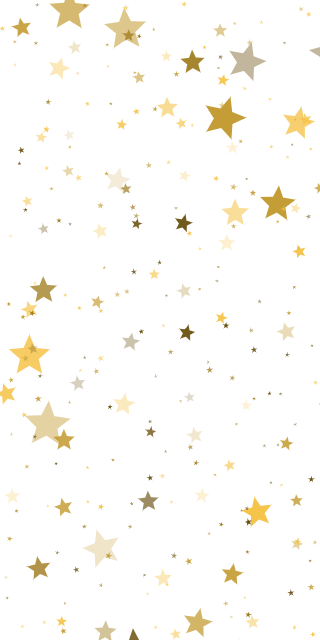
Give the GLSL for this pattern, as a Shadertoy shader.

```glsl
// Translucent gold five-pointed stars scattered over white.
// Three jittered grids (large, medium, tiny) are composited in turn; each cell
// may hold one star with hashed place, size, tilt, pigment and opacity.

const float PI = 3.14159;

const vec3 PIGMENTS[4] = vec3[4](
    vec3(0.40, 0.30, 0.04),   // dark bronze
    vec3(0.60, 0.45, 0.06),   // old gold
    vec3(0.77, 0.61, 0.20),   // amber
    vec3(0.96, 0.76, 0.27));  // light yellow

// Four random values per grid cell
vec4 hash4(vec2 cell) {
    vec4 p = fract(cell.xyxy * vec4(0.1031, 0.1030, 0.0973, 0.1099));
    p += dot(p, p.wzxy + 33.33);
    return fract((p.xxyz + p.yzzw) * p.zywx);
}

// Signed distance to the edge lines of a five-pointed star
float starDistance(vec2 p, float radius, float tilt) {
    float sector = 2.0 * PI / 5.0;
    float angle = atan(p.x, p.y) + tilt;
    angle = abs(mod(angle + 0.5 * sector, sector) - 0.5 * sector);
    vec2 folded = length(p) * vec2(sin(angle), cos(angle));
    vec2 notch = 0.46 * vec2(sin(PI / 5.0), cos(PI / 5.0));
    vec2 edge = notch - vec2(0.0, 1.0);
    return dot(folded - vec2(0.0, radius), normalize(vec2(-edge.y, edge.x)));
}

// Paint one grid of stars over the colour below
vec3 starLayer(vec3 color, vec2 uv, float cellSize, float density,
               vec2 radii, vec2 opacities, float seed) {
    float pixel = 1.0 / iResolution.x;
    vec2 home = floor(uv / cellSize);
    for (int y = -1; y <= 1; y++) {
        for (int x = -1; x <= 1; x++) {
            vec2 cell = home + vec2(x, y);
            vec4 place = hash4(cell + seed);
            vec4 look = hash4(cell + seed + 71.0);
            if (place.w > density) continue;

            vec2 center = (cell + 0.5 + 0.9 * (place.xy - 0.5)) * cellSize;
            float radius = mix(radii.x, radii.y, place.z * place.z);
            float tilt = 0.6 * (look.x - 0.5);
            float d = starDistance(uv - center, radius, tilt);

            float coverage = clamp(0.5 - d / pixel, 0.0, 1.0);
            float opacity = mix(opacities.x, opacities.y, look.y);
            vec3 pigment = PIGMENTS[int(min(look.z * 4.0, 3.0))];
            color = mix(color, pigment, coverage * opacity);
        }
    }
    return color;
}

void mainImage(out vec4 fragColor, in vec2 fragCoord) {
    vec2 uv = fragCoord / iResolution.x;
    vec3 color = vec3(1.0);
    color = starLayer(color, uv, 0.25, 0.55, vec2(0.036, 0.082), vec2(0.08, 1.0), 13.0);
    color = starLayer(color, uv, 0.165, 0.68, vec2(0.017, 0.036), vec2(0.15, 0.95), 137.0);
    color = starLayer(color, uv, 0.095, 0.80, vec2(0.004, 0.011), vec2(0.50, 1.0), 291.0);
    fragColor = vec4(color, 1.0);
}
```
